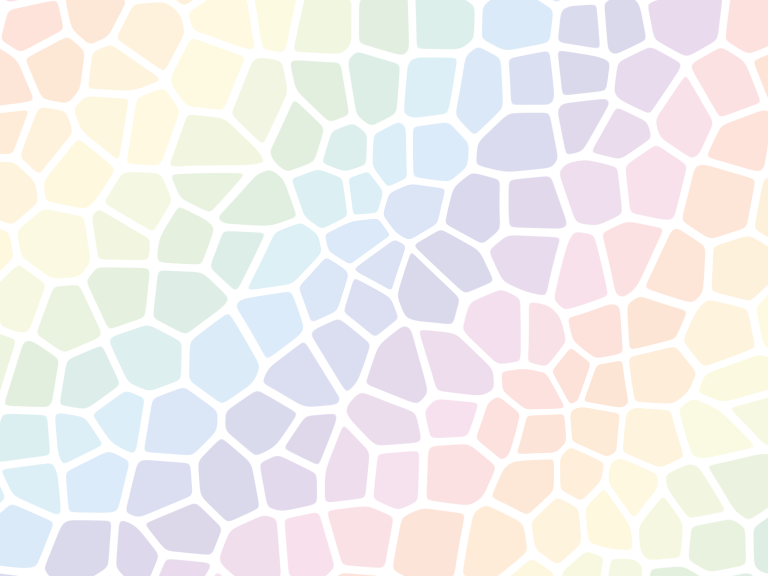
A Shadertoy shader for this background:

```glsl
// Pastel rainbow mosaic of rounded Voronoi cells separated by white gaps.

#define ROWS 9.8          // cells per canvas height
#define JITTER 0.72       // irregularity of the seeds
#define HALF_GAP 0.066    // half the gap width, in cells
#define CORNER 32.0       // higher gives sharper corners
#define CROWDING 0.36     // extra density around the two crowded spots
#define CROWD_RADIUS 0.20
#define BAND_WIDTH 0.1215 // width of one colour band
#define BAND_START 0.052
#define BAND_BEND 0.144   // curvature of the bands

const vec3 GAP_COLOR = vec3(1.0);
const vec3 PALETTE[13] = vec3[13](
    vec3(0.992, 0.882, 0.863),  // rose
    vec3(0.992, 0.902, 0.835),  // peach
    vec3(0.996, 0.949, 0.863),  // cream
    vec3(0.996, 0.984, 0.882),  // yellow
    vec3(0.941, 0.961, 0.882),  // lime
    vec3(0.890, 0.937, 0.871),  // green
    vec3(0.867, 0.933, 0.906),  // teal
    vec3(0.863, 0.941, 0.961),  // cyan
    vec3(0.859, 0.922, 0.976),  // blue
    vec3(0.859, 0.875, 0.949),  // periwinkle
    vec3(0.855, 0.843, 0.918),  // lavender
    vec3(0.910, 0.859, 0.929),  // purple
    vec3(0.969, 0.882, 0.933)); // pink

// Integer hash giving two values in 0..1
vec2 hash2(vec2 cell) {
    uvec2 v = uvec2(ivec2(cell) + 1000) * 1664525u + 1013904223u;
    v.x += v.y * 1664525u;
    v.y += v.x * 1664525u;
    v ^= v >> 16u;
    v.x += v.y * 1664525u;
    v.y += v.x * 1664525u;
    v ^= v >> 16u;
    return vec2(v & 0xffffu) / 65535.0;
}

// Jittered seed on a staggered grid
vec2 seedPoint(vec2 cell) {
    float stagger = 0.5 * mod(cell.y, 2.0) - 0.25;
    return cell + 0.5 + vec2(stagger, 0.0) + JITTER * (hash2(cell) - 0.5);
}

// Local stretch that makes cells smaller around one spot
vec2 crowdAround(vec2 p, vec2 center) {
    vec2 d = p - center;
    return CROWDING * d * exp(-dot(d, d) / (CROWD_RADIUS * CROWD_RADIUS));
}

vec2 crowdOffset(vec2 p) {
    return crowdAround(p, vec2(0.65, 0.59)) + crowdAround(p, vec2(1.01, 0.29));
}

// Curved diagonal rainbow, running from top left to bottom right
vec3 rainbow(vec2 p) {
    float down = 1.0 - p.y;
    float across = p.x - down;
    float t = p.x + down + BAND_BEND * across * across;
    float lag = (t - 0.642) / 0.26;
    float band = (t - BAND_START) / BAND_WIDTH - 0.9 * exp(-lag * lag);
    band = mod(band, 13.0);
    int i = int(band);
    return mix(PALETTE[i], PALETTE[(i + 1) % 13], fract(band));
}

void mainImage(out vec4 fragColor, in vec2 fragCoord) {
    vec2 p = fragCoord / iResolution.y;
    vec2 q = (p + crowdOffset(p)) * ROWS;
    vec2 home = floor(q);

    // Nearest seed
    vec2 nearestCell = home;
    vec2 nearestSeed = vec2(0.0);
    float nearestDist = 1e5;
    for (int y = -2; y <= 2; y++)
    for (int x = -2; x <= 2; x++) {
        vec2 cell = home + vec2(x, y);
        vec2 seed = seedPoint(cell);
        float dist = distance(q, seed);
        if (dist < nearestDist) {
            nearestDist = dist;
            nearestCell = cell;
            nearestSeed = seed;
        }
    }

    // Smooth minimum of the distances to the cell's edges
    float sum = 0.0;
    for (int y = -2; y <= 2; y++)
    for (int x = -2; x <= 2; x++) {
        if (x == 0 && y == 0) continue;
        vec2 seed = seedPoint(nearestCell + vec2(x, y));
        vec2 toEdge = 0.5 * (nearestSeed + seed) - q;
        sum += exp(-CORNER * dot(toEdge, normalize(seed - nearestSeed)));
    }
    float edge = -log(sum) / CORNER - HALF_GAP;

    // Undo the crowding to find where the seed lies on the canvas
    vec2 center = nearestSeed / ROWS;
    for (int i = 0; i < 6; i++) center = nearestSeed / ROWS - crowdOffset(center);

    float pixel = ROWS / iResolution.y;
    float inside = smoothstep(-0.75 * pixel, 0.75 * pixel, edge);
    fragColor = vec4(mix(GAP_COLOR, rainbow(center), inside), 1.0);
}
```
